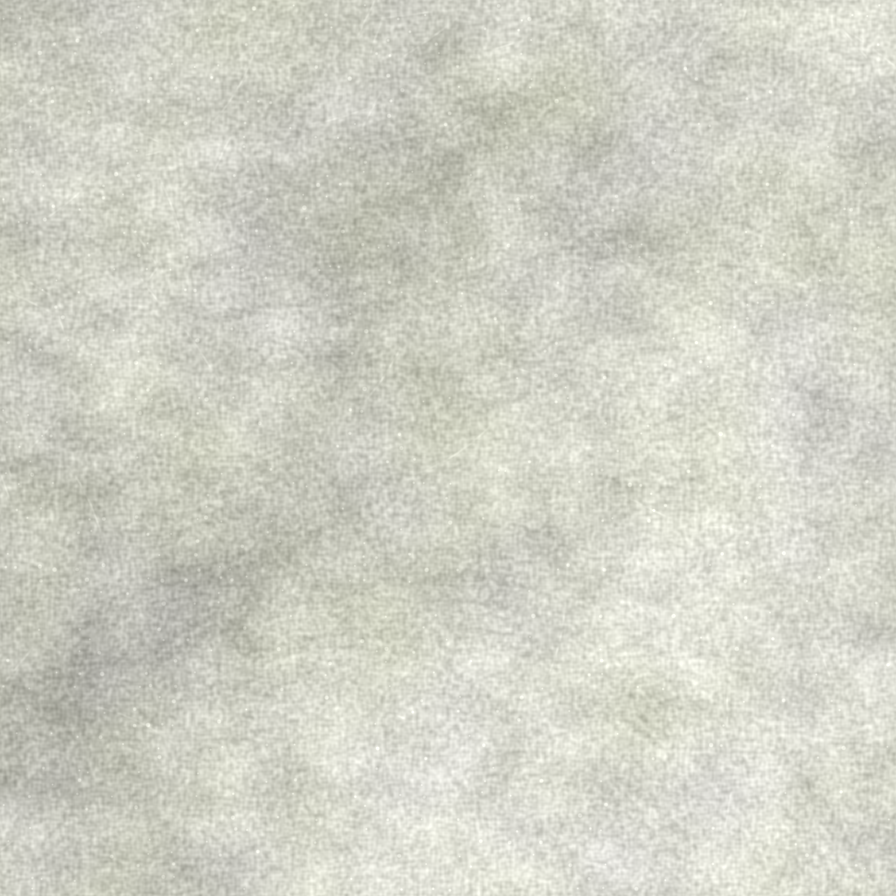
Give the GLSL for this texture, as a WebGL 2 fragment shader.

```glsl
#version 300 es
precision highp float;

uniform vec2 u_resolution;
out vec4 fragColor;

// Tone
const float BASE_TONE = 0.812;
const vec3 PAPER_TINT = vec3(0.0, 0.003, -0.044);
const vec3 COOL_SHIFT = vec3(0.001, -0.004, 0.020);
const float SIDE_LIGHT = 0.032;
const float CLOUD_GAIN = 0.068;
const float MOTTLE_GAIN = 0.050;
const float GRAIN_GAIN = 0.055;
const float WEAVE_GAIN = 0.048;

// Wiped strokes
const float STROKE_GAIN = 0.065;
const float STROKE_ANGLE = 0.27;
const vec2 STROKE_CENTRE = vec2(0.28, 0.67);
const vec2 ARC_CENTRE = vec2(0.43, -0.25);
const float ARC_RADIUS = 0.55;

// Scratches and specks
const int SCRATCH_COUNT = 56;
const float SCRATCH_WIDTH = 0.0011;
const float SCRATCH_GAIN = 0.055;
const float SPECK_CELLS = 75.0;
const float SPECK_GAIN = 0.11;

vec2 hash2(vec2 cell) {
    uvec2 v = uvec2(ivec2(cell)) * 1664525u + 1013904223u;
    v.x += v.y * 1664525u;
    v.y += v.x * 1664525u;
    v ^= v >> 16u;
    v.x += v.y * 1664525u;
    v.y += v.x * 1664525u;
    v ^= v >> 16u;
    return vec2(v & 65535u) / 65536.0;
}

vec2 direction(float angle) {
    return vec2(cos(angle), sin(angle));
}

float cornerSlope(vec2 cell, vec2 offset) {
    return dot(direction(6.2832 * hash2(cell).x), offset);
}

float gradientNoise(vec2 p) {
    vec2 i = floor(p), f = fract(p), e = vec2(1.0, 0.0);
    vec2 w = f * f * f * (f * (f * 6.0 - 15.0) + 10.0);
    float low = mix(cornerSlope(i, f), cornerSlope(i + e.xy, f - e.xy), w.x);
    float high = mix(cornerSlope(i + e.yx, f - e.yx), cornerSlope(i + e.xx, f - e.xx), w.x);
    return 1.5 * mix(low, high, w.y);
}

float fbm(vec2 p) {
    float sum = 0.0, gain = 1.0;
    for (int octave = 0; octave < 4; octave++) {
        sum += gain * gradientNoise(p);
        p = mat2(1.6, 1.2, -1.2, 1.6) * p + 7.3;
        gain *= 0.55;
    }
    return sum;
}

// Fine bristle lines; x runs along the stroke, y across it
float bristles(vec2 q) {
    return gradientNoise(q * vec2(5.0, 75.0)) + 0.8 * gradientNoise(q * vec2(9.0, 150.0) + 31.0);
}

float scratches(vec2 p, float pixel) {
    float cover = 0.0;
    for (int k = 0; k < SCRATCH_COUNT; k++) {
        vec2 place = hash2(vec2(k, 101)), shape = hash2(vec2(k, 202));
        place.x = pow(place.x, 1.5);
        place.y = sqrt(place.y);
        vec2 along = direction(3.1416 * shape.x);
        vec2 d = p - place;
        float t = dot(d, along);
        float bend = (shape.y - 0.5) * 5.0 * t * t;
        float across = abs(dot(d, vec2(-along.y, along.x)) - bend);
        float reach = mix(0.015, 0.07, shape.y);
        float line = 1.0 - smoothstep(0.0, SCRATCH_WIDTH + pixel, across);
        cover += line * (1.0 - smoothstep(0.3 * reach, reach, abs(t)));
    }
    return min(cover, 1.5);
}

float specks(vec2 p, float pixel) {
    vec2 cell = floor(p * SPECK_CELLS);
    vec2 seed = hash2(cell + 900.0);
    vec2 centre = 0.25 + 0.5 * hash2(cell + 400.0);
    float dist = length(fract(p * SPECK_CELLS) - centre) / SPECK_CELLS;
    float radius = mix(0.0008, 0.0024, seed.y * seed.y);
    float present = step(seed.x, mix(0.15, 0.05, clamp(p.x, 0.0, 1.0)));
    return present * (1.0 - smoothstep(radius - pixel, radius + pixel, dist));
}

void main() {
    vec2 p = gl_FragCoord.xy / u_resolution.y;
    float pixel = 1.0 / u_resolution.y;
    vec2 warp = 0.03 * vec2(gradientNoise(p * 4.0 + 11.0), gradientNoise(p * 4.0 + 57.0));

    // Broad stains and mottling
    float tone = BASE_TONE + SIDE_LIGHT * (2.0 * smoothstep(-0.1, 0.9, p.x) - 1.1);
    tone += CLOUD_GAIN * fbm(p * 3.2 + warp * 5.0 + 20.0);
    tone += MOTTLE_GAIN * fbm(p * vec2(17.0, 21.0) + 5.0);

    // Straight strokes, upper left
    vec2 u = direction(STROKE_ANGLE);
    vec2 q = mat2(u.x, -u.y, u.y, u.x) * (p - STROKE_CENTRE + 0.3 * warp);
    float patchy = smoothstep(-0.2, 0.5, gradientNoise(q * vec2(4.0, 13.0) + 3.0));
    float straight = patchy * exp(-dot(q * vec2(2.6, 5.0), q * vec2(2.6, 5.0)));
    tone += STROKE_GAIN * straight * (bristles(q) - 0.25);

    // Sweeping arc, lower half
    vec2 spoke = p - ARC_CENTRE + 0.6 * warp;
    float radius = length(spoke);
    vec2 sweep = vec2(atan(spoke.x, spoke.y) * ARC_RADIUS, radius);
    float rim = (radius - ARC_RADIUS) / 0.08;
    float swept = exp(-0.6 * rim * rim) * smoothstep(-0.4, 0.4, gradientNoise(sweep * vec2(5.0, 14.0)));
    tone += 0.75 * STROKE_GAIN * swept * bristles(sweep + 4.0);
    tone += 0.025 * (1.0 - smoothstep(-1.0, 0.3, rim));
    tone -= 0.035 * exp(-(rim - 0.8) * (rim - 0.8)) * (1.0 - smoothstep(0.2, 0.55, p.x));

    // Woven grain
    tone += GRAIN_GAIN * (gradientNoise(p * 203.0) + 0.8 * gradientNoise(p * 117.0 + 40.0));
    tone += WEAVE_GAIN * (gradientNoise(p * vec2(231.0, 83.0)) + gradientNoise(p * vec2(79.0, 227.0)));

    // Light wear
    tone += SCRATCH_GAIN * scratches(p, pixel) * (0.6 + gradientNoise(p * 90.0));
    tone += SPECK_GAIN * specks(p, pixel);

    float cool = gradientNoise(p * 5.0 + 70.0) + 0.5 * gradientNoise(p * 13.0 + 90.0);
    vec3 colour = tone + PAPER_TINT + COOL_SHIFT * cool;
    fragColor = vec4(clamp(colour, 0.0, 1.0), 1.0);
}
```
